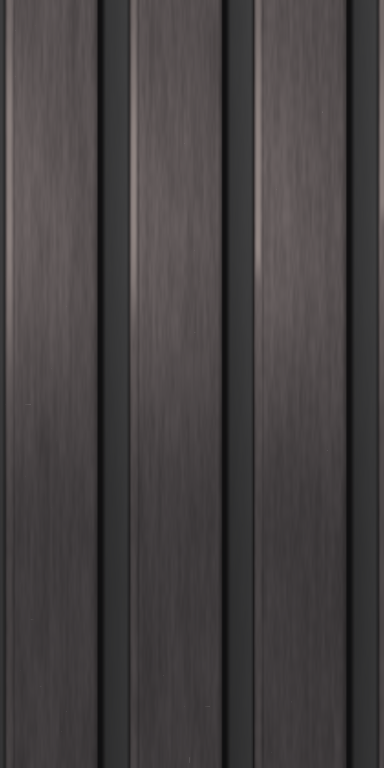
Reproduce this texture procedurally as a WebGL 1 fragment shader.

```glsl
precision highp float;
// Dark wooden slats standing upright over a charcoal backing, lit from the left.
// The canvas is cut into equal columns; each holds a brushed slat with a bright
// bevel on its left, a black shadow line on its right and a recessed gap.

uniform vec2 u_resolution;

const float PERIOD = 0.324;      // column width, in canvas widths
const float FIRST_EDGE = 0.012;  // left edge of the first slat
const float SLAT_WIDTH = 0.242;

const vec3 WOOD_DARK = vec3(0.245, 0.230, 0.235);
const vec3 WOOD_LIGHT = vec3(0.395, 0.362, 0.362);
const vec3 BEVEL_GLOW = vec3(0.60, 0.555, 0.54);
const vec3 GAP_COLOR = vec3(0.205, 0.205, 0.208);
const vec3 SHADOW = vec3(0.055, 0.053, 0.056);

float hash(vec2 p) {
  return fract(sin(dot(p, vec2(127.1, 311.7))) * 43758.5453);
}

float noise(vec2 p) {
  vec2 cell = floor(p);
  vec2 f = fract(p);
  f = f * f * (3.0 - 2.0 * f);
  float low = mix(hash(cell), hash(cell + vec2(1.0, 0.0)), f.x);
  float high = mix(hash(cell + vec2(0.0, 1.0)), hash(cell + vec2(1.0)), f.x);
  return mix(low, high, f.y);
}

// Soft-edged strip covering a..b
float band(float x, float a, float b, float soft) {
  return smoothstep(a - soft, a + soft, x) - smoothstep(b - soft, b + soft, x);
}

// Vertical fibres in three sizes, centred on zero
float woodGrain(vec2 p, float seed) {
  vec2 q = p + vec2(seed * 7.3, seed * 3.1);
  float broad = noise(q * vec2(38.0, 5.0)) - 0.5;
  float fibre = noise(q * vec2(120.0, 16.0)) - 0.5;
  float fine = noise(q * vec2(210.0, 60.0)) - 0.5;
  return broad * 0.4 + fibre * 0.5 + fine * 0.3;
}

// Light falling down the slat: brightest above the middle, dim at the foot
float lightFall(float y) {
  return smoothstep(0.28, 0.72, y) - 0.30 * smoothstep(0.76, 1.0, y);
}

vec3 slatColor(float x, vec2 uv, float id, float soft) {
  float light = lightFall(uv.y);
  float across = x / SLAT_WIDTH;
  vec3 color = mix(WOOD_DARK, WOOD_LIGHT, light * mix(1.05, 0.72, across));
  color *= 1.0 + 0.24 * woodGrain(uv, id + 2.0);

  // Bevel: its gleam ends higher and more sharply from slat to slat
  float fadeEnd = 0.46 + 0.08 * id;
  float fadeLength = max(0.26 - 0.10 * id, 0.04);
  float gleam = smoothstep(fadeEnd, fadeEnd + fadeLength, uv.y);
  gleam *= 1.0 - 0.55 * smoothstep(0.78, 1.0, uv.y);
  gleam *= 0.75 + 0.3 * noise(vec2(id * 5.0, uv.y * 9.0));
  float ridge = band(x, 0.006, 0.019, soft + 0.003);
  color = mix(color, BEVEL_GLOW, ridge * (0.10 + 0.75 * gleam));

  // Fine grooves beside the bevel and a dim rounded right edge
  color *= 1.0 - 0.35 * band(x, -0.004, 0.004, soft + 0.001);
  color *= 1.0 - 0.13 * band(x, 0.023, 0.027, soft + 0.001);
  color *= 1.0 - 0.25 * smoothstep(0.94, 1.0, across);

  // Sparse pale specks
  float speck = smoothstep(0.985, 1.0, noise(uv * vec2(75.0, 150.0) + id * 19.0));
  return color + 0.08 * speck;
}

vec3 gapColor(float x, vec2 uv, float soft) {
  float t = (x - SLAT_WIDTH) / (PERIOD - SLAT_WIDTH);
  vec3 color = GAP_COLOR * mix(0.86, 1.10, t);
  color *= 0.94 + 0.16 * smoothstep(0.2, 0.75, uv.y);
  color *= 1.0 + 0.05 * woodGrain(uv, 9.0);
  float castShadow = 1.0 - smoothstep(0.10, 0.30, t);
  color = mix(color, SHADOW, 0.95 * castShadow);
  return color * (1.0 - 0.30 * smoothstep(0.90, 1.0, t));
}

void main() {
  vec2 uv = gl_FragCoord.xy / u_resolution;
  float soft = 0.75 / u_resolution.x;

  // Column index and distance from the left edge of its slat
  float column = (uv.x - FIRST_EDGE) / PERIOD;
  float id = floor(column);
  float x = fract(column) * PERIOD;

  vec3 slat = slatColor(x, uv, id, soft);
  vec3 gap = gapColor(x, uv, soft);
  float onSlat = band(x, 0.0, SLAT_WIDTH, soft + 0.001);
  gl_FragColor = vec4(mix(gap, slat, onSlat), 1.0);
}
```
